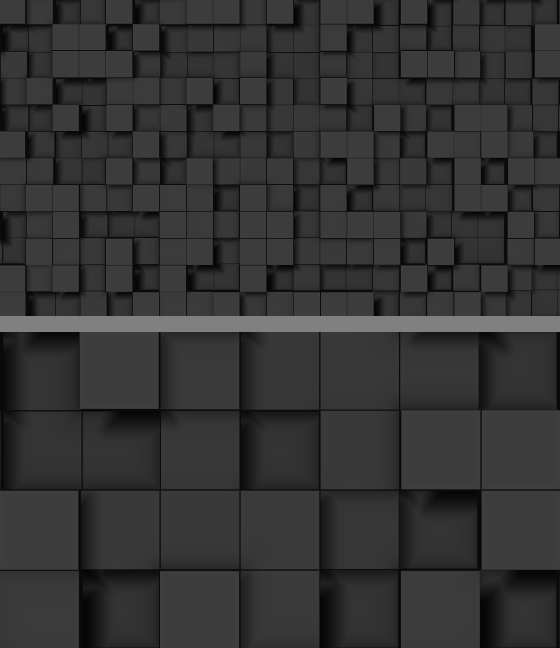
Top: the whole. Bottom: its middle third, enlarged.
Reproduce this background procedurally as a WebGL 1 fragment shader.

```glsl
precision highp float;
uniform vec2 u_resolution;

float blockHeight(vec2 id) {
  float h = fract(sin(dot(id, vec2(127.1, 311.7))) * 4375.85);
  return smoothstep(0.12, 0.85, h);
}

float boxDistance(vec2 v, float halfSize) {
  vec2 d = abs(v) - halfSize;
  return length(max(d, 0.0)) + min(max(d.x, d.y), 0.0);
}

// Higher faces lie nearer the eye and spread away from the centre
float perspective(float h) {
  return 1.0 + 0.016 * (h - 0.6);
}

void main() {
  // One unit is one block: about 21 across and 12 down
  float blockSize = 0.0843;
  vec2 p = (gl_FragCoord.xy - 0.5 * u_resolution) / (u_resolution.y * blockSize);
  float pixel = 1.0 / (u_resolution.y * blockSize);
  vec2 home = vec2(floor(p.x + 0.5), floor(p.y));

  // Topmost block face under this point
  float faceHeight = -1.0;
  float faceDistance = 1.0;
  for (int j = -1; j <= 1; j++) {
    for (int i = -1; i <= 1; i++) {
      vec2 id = home + vec2(float(i), float(j));
      float h = blockHeight(id);
      float d = boxDistance(p / perspective(h) - id - vec2(0.0, 0.5), 0.492);
      if (d < 0.5 * pixel && h > faceHeight) {
        faceHeight = h;
        faceDistance = d;
      }
    }
  }

  float h = max(faceHeight, 0.0);
  float cover = clamp(0.5 - faceDistance / pixel, 0.0, 1.0);

  // Soft shadows fall right and down, and reach further on the left
  float shade = 0.0;
  vec2 reach = vec2(0.33 - 0.01 * clamp(p.x, -10.0, 10.0), -0.24);
  for (int j = -1; j <= 1; j++) {
    for (int i = -1; i <= 1; i++) {
      vec2 id = home + vec2(float(i), float(j));
      float neighbour = blockHeight(id);
      float rise = max(neighbour - h, 0.0);
      vec2 v = p / perspective(neighbour) - id - vec2(0.0, 0.5);
      float shadowDistance = boxDistance(v - reach * rise, 0.49);
      float shadow = 1.0 - smoothstep(-0.27, 0.22, shadowDistance);
      float contact = exp(-max(boxDistance(v, 0.49), 0.0) / 0.12);
      float strength = smoothstep(0.0, 0.4, rise);
      shade = max(shade, strength * max(0.93 * shadow, 0.4 * contact));
    }
  }

  // Charcoal faces with a faint bevel, soft seams and dark side walls
  float bevel = smoothstep(-0.07, -0.03, faceDistance);
  float face = mix(0.205, 0.237, h) + 0.006 * bevel * h;
  float grey = mix(0.04, max(face * (1.0 - shade), 0.025), cover);
  gl_FragColor = vec4(vec3(grey), 1.0);
}
```
